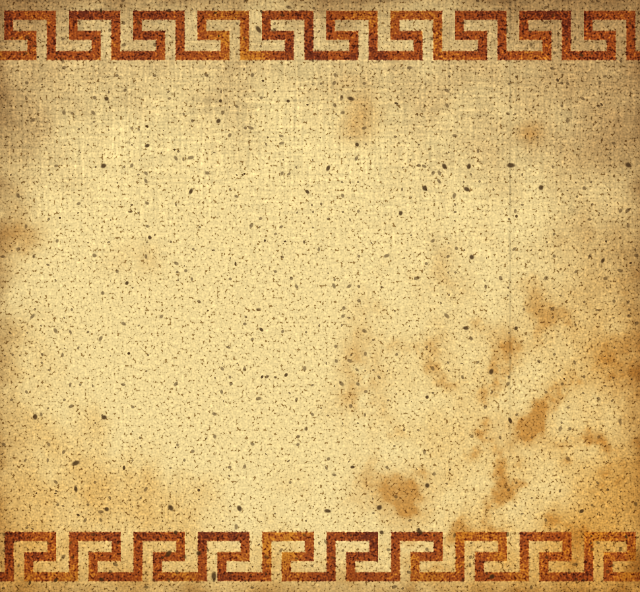
A WebGL 1 fragment shader for this texture:

```glsl
precision highp float;
// Aged parchment with a Greek key border along the top and the bottom.
// The paper is layered gradient noise, soft stains, grain and hashed specks;
// the border is a repeated cell of axis-aligned bars inked with worn colour.

#define KEY_PERIOD 0.1006
#define KEY_SHIFT 0.0065
#define KEY_HALF_LINE 0.07
#define TOP_BAND 0.0938
#define BOTTOM_BAND 0.0169
#define GRAIN 0.20
#define STAIN 0.75
#define INK_OPACITY 0.90
#define GLOW_CENTRE vec2(0.42, 0.43)
#define GLOW_SIZE vec2(0.64, 0.58)

uniform vec2 u_resolution;

vec2 hash2(vec2 p) {
  vec3 q = fract(p.xyx * vec3(0.1031, 0.1030, 0.0973));
  q += dot(q, q.yzx + 33.33);
  return fract((q.xx + q.yz) * q.zy);
}

float corner(vec2 cell, vec2 offset, vec2 f) {
  return dot(hash2(cell + offset) * 2.0 - 1.0, f - offset);
}

float gradientNoise(vec2 p) {
  vec2 i = floor(p), f = fract(p);
  vec2 w = f * f * f * (f * (f * 6.0 - 15.0) + 10.0);
  float low = mix(corner(i, vec2(0.0), f), corner(i, vec2(1.0, 0.0), f), w.x);
  float high = mix(corner(i, vec2(0.0, 1.0), f), corner(i, vec2(1.0), f), w.x);
  return 1.4 * mix(low, high, w.y);
}

float fbm(vec2 p) {
  float sum = 0.0, amp = 0.6;
  for (int i = 0; i < 5; i++) {
    sum += amp * gradientNoise(p);
    p = mat2(1.6, 1.2, -1.2, 1.6) * p + 17.3;
    amp *= 0.55;
  }
  return sum;
}

// Distance to a horizontal or vertical bar with square ends
float bar(vec2 p, vec2 a, vec2 b) {
  vec2 d = abs(p - 0.5 * (a + b)) - 0.5 * abs(b - a);
  return max(d.x, d.y) - KEY_HALF_LINE;
}

// Continuous meander; p is in units of one period
float greekKey(vec2 p) {
  p.x = fract(p.x);
  float left = 0.07, inner = 0.43, right = 0.733;
  float low = 0.07, mid = 0.382, top = 0.694;
  float d = bar(p, vec2(left, top), vec2(right, top));
  d = min(d, bar(p, vec2(left, mid), vec2(left, top)));
  d = min(d, bar(p, vec2(left, mid), vec2(inner, mid)));
  d = min(d, bar(p, vec2(inner, low), vec2(inner, mid)));
  d = min(d, bar(p, vec2(-0.2, low), vec2(inner, low)));
  d = min(d, bar(p, vec2(right, low), vec2(right, top)));
  return min(d, bar(p, vec2(right, low), vec2(1.2, low)));
}

float stain(vec2 p, vec2 centre, vec2 size) {
  vec2 q = (p - centre) / size;
  return exp(-dot(q, q));
}

// Slanted flecks scattered over a jittered grid
float specks(vec2 p, float count, float density, float size) {
  vec2 cell = floor(p * count), rnd = hash2(cell + 5.0), spin = hash2(cell + 91.0);
  vec2 q = fract(p * count) - 0.3 - 0.4 * spin;
  float a = 6.283 * rnd.y, c = cos(a), s = sin(a);
  q = mat2(c, s, -s, c) * q * vec2(1.0, 0.5 + 0.5 * spin.x);
  float r = size * (0.5 + spin.y);
  return (1.0 - smoothstep(0.5 * r, 1.5 * r, length(q))) * step(rnd.x, density);
}

void main() {
  vec2 p = gl_FragCoord.xy / u_resolution.x;
  float pixel = 1.0 / u_resolution.x, height = u_resolution.y / u_resolution.x;
  float cloud = fbm(p * 4.0 + 3.0), blotch = fbm(p * 15.0 + 40.0);
  float grain = 0.65 * gradientNoise(p * 160.0) + 0.75 * gradientNoise(p * 310.0 + 7.0);

  // Paper: bright middle, grey-tan above, golden below
  float away = length((p - GLOW_CENTRE) / GLOW_SIZE);
  float shade = smoothstep(0.35, 1.2, away + 0.45 * cloud + 0.2 * blotch);
  vec3 rim = mix(vec3(0.82, 0.61, 0.29), vec3(0.71, 0.57, 0.36), smoothstep(0.2, 0.75, p.y));
  vec3 colour = mix(vec3(0.94, 0.84, 0.58), rim, shade);

  // Stains, strongest at the lower right
  float spots = stain(p, vec2(0.565, 0.335), vec2(0.030, 0.075));
  spots += 0.8 * stain(p, vec2(0.620, 0.145), vec2(0.060, 0.045));
  spots += 0.8 * stain(p, vec2(0.815, 0.250), vec2(0.045, 0.040));
  spots += 0.8 * stain(p, vec2(0.790, 0.390), vec2(0.022, 0.028));
  spots += 0.9 * stain(p, vec2(0.990, 0.345), vec2(0.050, 0.080));
  spots += 0.6 * stain(p, vec2(0.015, 0.550), vec2(0.045, 0.040));
  spots += 0.5 * stain(p, vec2(0.560, 0.750), vec2(0.035, 0.040));
  spots += 0.5 * stain(p, vec2(0.827, 0.716), vec2(0.022, 0.018));
  spots += 0.4 * stain(p, vec2(0.215, 0.520), vec2(0.035, 0.025));
  float lowerRight = smoothstep(0.45, 0.85, p.x) * (1.0 - smoothstep(0.25, 0.6, p.y));
  spots = spots * (0.6 + 1.3 * blotch) + lowerRight * smoothstep(0.05, 0.5, blotch);
  colour = mix(colour, vec3(0.70, 0.45, 0.16), STAIN * clamp(spots, 0.0, 0.9));

  // Woven threads in the upper part and one long crease
  float weave = gradientNoise(p * vec2(240.0, 14.0)) + gradientNoise(p * vec2(14.0, 240.0) + 9.0);
  colour *= 1.0 + 0.10 * weave * smoothstep(0.35, 0.8, p.y);
  float crease = 1.0 - smoothstep(0.0, 0.0015 + pixel, abs(p.x - 0.797));
  colour *= 1.0 - 0.16 * crease * smoothstep(0.12, 0.3, p.y) * (0.7 + blotch);

  // Worn ink of both borders; the lower one runs the other way
  vec2 upper = vec2(p.x - KEY_SHIFT, p.y - height + TOP_BAND) / KEY_PERIOD;
  vec2 lower = vec2(0.1888 - p.x, p.y - BOTTOM_BAND) / KEY_PERIOD;
  float d = min(greekKey(upper), greekKey(lower)) * KEY_PERIOD + 0.0012 * grain;
  float ink = 1.0 - smoothstep(-pixel, pixel, d);
  float wear = 0.45 + 0.9 * fbm(p * 7.0 + 21.0) + 0.5 * blotch + 0.5 * grain;
  vec3 red = mix(vec3(0.38, 0.12, 0.06), vec3(0.60, 0.25, 0.08), smoothstep(0.0, 0.5, wear));
  vec3 inkColour = mix(red, vec3(0.76, 0.46, 0.12), smoothstep(0.45, 1.0, wear));
  colour = mix(colour, inkColour, ink * INK_OPACITY);

  // Grain, pits, specks and darkened margins
  colour *= 1.0 + GRAIN * grain * (0.8 + 0.6 * shade);
  colour = mix(colour, colour * vec3(0.76, 0.68, 0.56), smoothstep(0.22, 0.65, -grain));
  float flecks = 0.8 * specks(p, 28.0, 0.12, 0.065) + 0.5 * specks(p + 3.0, 85.0, 0.10, 0.15);
  colour = mix(colour, vec3(0.24, 0.16, 0.08), clamp(flecks, 0.0, 0.85));
  float margin = min(min(p.x, 1.0 - p.x), min(p.y, height - p.y));
  colour *= 1.0 - vec3(0.20, 0.25, 0.30) * exp(-margin / 0.022) * (0.8 + blotch);
  gl_FragColor = vec4(clamp(colour, 0.0, 1.0), 1.0);
}
```
